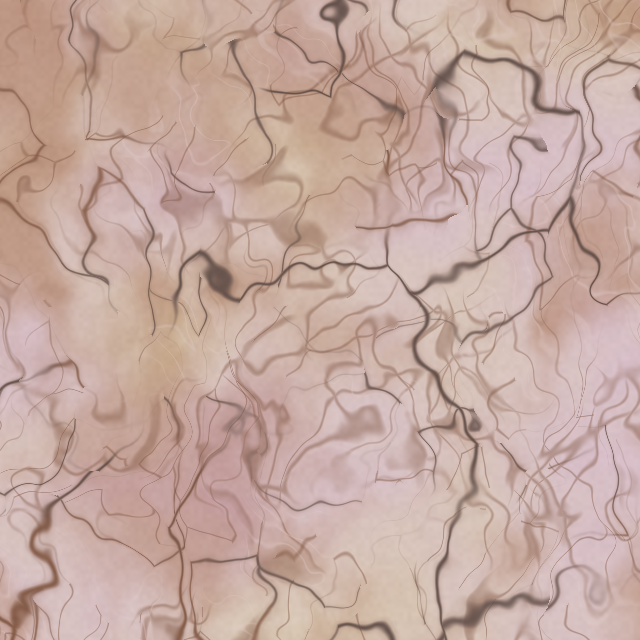
Write a three.js fragment shader that draws this texture.

```glsl
// Pale, skin-like membrane crossed by a branching net of brown veins.
// Warped Voronoi borders, each with its own strength and taper, form the veins;
// ridged noise adds fine fibres over a blotchy ground of fractal noise.

#define PALE_TONE vec3(0.845, 0.760, 0.752)
#define DEEP_TONE vec3(0.765, 0.625, 0.580)
#define STAIN_TONE vec3(0.700, 0.520, 0.415)
#define BROWN_VEIN vec3(0.500, 0.335, 0.255)
#define GREY_VEIN vec3(0.365, 0.295, 0.275)
#define WARP_LARGE 0.20
#define WARP_SMALL 0.035
#define VEIN_WIDTH 0.0054
#define HALO_WIDTH 0.016
#define FIBRE_STRENGTH 0.42

varying vec2 vUv;

float hash(vec2 p) {
  vec3 q = fract(vec3(p.xyx) * 0.1031);
  q += dot(q, q.yzx + 33.33);
  return fract((q.x + q.y) * q.z);
}

vec2 hash2(vec2 p) {
  return vec2(hash(p + 17.3), hash(p + 71.9));
}

float noise(vec2 p) {
  vec2 i = floor(p), f = fract(p);
  f = f * f * (3.0 - 2.0 * f);
  float low = mix(hash(i), hash(i + vec2(1.0, 0.0)), f.x);
  float high = mix(hash(i + vec2(0.0, 1.0)), hash(i + 1.0), f.x);
  return mix(low, high, f.y);
}

float fbm(vec2 p) {
  float sum = 0.0, amp = 0.533;
  for (int k = 0; k < 4; k++) {
    sum += amp * noise(p);
    p = mat2(0.8, 0.6, -0.6, 0.8) * p * 2.03 + 11.7;
    amp *= 0.5;
  }
  return sum;
}

vec2 warp(vec2 p) {
  vec2 large = vec2(fbm(p * 4.5 + 3.1), fbm(p * 4.5 + 47.2)) - 0.5;
  vec2 small = vec2(noise(p * 23.0 + 8.4), noise(p * 23.0 + 91.6)) - 0.5;
  return p + WARP_LARGE * large + WARP_SMALL * small;
}

// Voronoi borders as veins: x is the dark core, y the soft halo.
vec2 veins(vec2 p, vec2 scale, float width, float share, float seed) {
  vec2 s = p * scale + seed;
  vec2 cell = floor(s), home = cell, toHome = vec2(0.0);
  float nearest = 100.0;
  for (int j = -1; j <= 1; j++) {
    for (int i = -1; i <= 1; i++) {
      vec2 id = cell + vec2(float(i), float(j));
      vec2 r = id + hash2(id) - s;
      float d = dot(r, r);
      if (d < nearest) { nearest = d; home = id; toHome = r; }
    }
  }
  float taper = 0.35 + 1.3 * noise(p * 9.0 + seed);
  vec2 ink = vec2(0.0);
  for (int j = -2; j <= 2; j++) {
    for (int i = -2; i <= 2; i++) {
      vec2 id = home + vec2(float(i), float(j));
      vec2 r = id + hash2(id) - s;
      vec2 across = r - toHome;
      if (dot(across, across) > 0.0001) {
        // Dividing by the scaled normal gives distance in canvas units.
        float d = abs(dot(0.5 * (r + toHome), across)) / length(across * scale);
        float pick = hash(home + id + seed);
        float strength = smoothstep(1.0 - share, 1.25 - share, pick);
        float w = width * taper * (0.5 + 0.6 * strength);
        float core = 1.0 - smoothstep(0.0, max(w, 0.0022), d);
        float halo = 1.0 - smoothstep(0.0, HALO_WIDTH * taper, d);
        ink = max(ink, strength * vec2(core, halo * halo));
      }
    }
  }
  return ink * smoothstep(0.15, 0.5, noise(p * 6.0 + seed * 1.7));
}

// Thin level lines of stretched noise, present only in patches.
float fibres(vec2 p, vec2 scale, float slant, float seed) {
  vec2 q = vec2(p.x + slant * p.y, p.y) * scale + seed;
  float line = 1.0 - smoothstep(0.0, 0.075, abs(noise(q) - 0.5));
  return line * smoothstep(0.38, 0.72, noise(p * 6.5 + seed));
}

vec3 ground(vec2 p) {
  float tone = fbm(p * 3.6 + 5.0) + 0.22 * (fbm(p * vec2(26.0, 15.0)) - 0.5);
  vec3 col = mix(DEEP_TONE, PALE_TONE, smoothstep(0.24, 0.62, tone));
  float hue = fbm(p * 4.2 + 63.0) - 0.5;
  col += hue * vec3(0.01, 0.06, -0.13);
  float stain = smoothstep(0.56, 0.78, fbm(p * 3.2 + 29.0));
  return mix(col, STAIN_TONE, 0.65 * stain);
}

void main() {
  vec2 p = warp(vUv);
  vec3 col = ground(mix(vUv, p, 0.5));

  // Fine fibres, brown and pale
  float fine = max(fibres(p, vec2(30.0, 9.0), 0.35, 13.0),
                   fibres(p, vec2(26.0, 11.0), -0.55, 37.0));
  col = mix(col, BROWN_VEIN, FIBRE_STRENGTH * fine);
  float sheen = fibres(p, vec2(34.0, 17.0), 0.7, 59.0);
  col = mix(col, PALE_TONE + 0.03, 0.35 * sheen);

  // Three sizes of vein, from trunks to capillaries
  vec2 trunk = veins(p, vec2(5.6, 3.4), VEIN_WIDTH, 0.72, 4.0);
  vec2 branch = veins(p + 0.04 * p.yx, vec2(9.5, 5.4), VEIN_WIDTH * 0.68, 0.60, 23.0);
  vec2 twig = veins(p - 0.15 * p.yx, vec2(18.0, 9.0), VEIN_WIDTH * 0.45, 0.50, 51.0);
  float halo = max(trunk.y, 0.7 * branch.y);
  col = mix(col, BROWN_VEIN, 0.26 * halo);
  vec3 veinTone = mix(BROWN_VEIN, GREY_VEIN, smoothstep(0.3, 0.65, noise(vUv * 7.0 + 80.0)));
  col = mix(col, BROWN_VEIN, 0.45 * twig.x);
  col = mix(col, veinTone, max(0.88 * trunk.x, 0.72 * branch.x));

  // Faint grain of the surface
  col += 0.025 * (noise(vUv * 150.0) - 0.5);
  gl_FragColor = vec4(clamp(col, 0.0, 1.0), 1.0);
}
```
